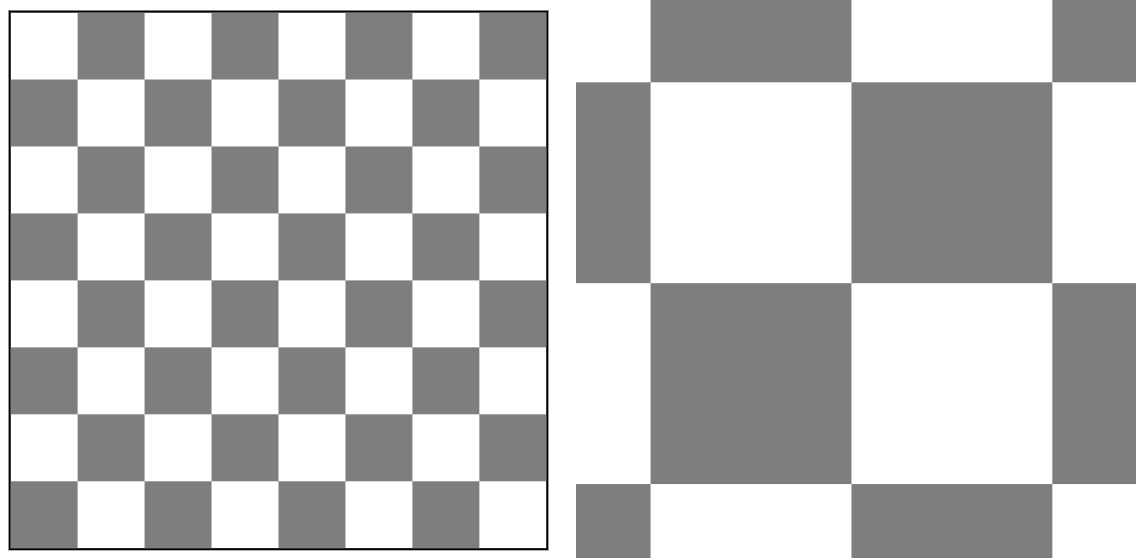
Left, the full canvas; right, a detail of the centre.
A WebGL 2 fragment shader for this pattern:

```glsl
#version 300 es
precision highp float;
// An eight by eight checkerboard of grey and white squares in a thin black frame.
// Two alternating square waves are multiplied for the squares; a box distance
// gives the frame. Lengths are fractions of the canvas height.

uniform vec2 u_resolution;
out vec4 fragColor;

const vec3 WHITE = vec3(1.0);
const vec3 GREY = vec3(0.494);
const vec3 BLACK = vec3(0.0);

const vec2 BOARD_CENTRE = vec2(0.4973, 0.4975); // fraction of each canvas side
const float CELLS = 8.0;
const float CELL_SIZE = 0.12;
const float FRAME_WIDTH = 0.0037;

// Signed distance to a square of the given half side.
float squareDistance(vec2 p, float halfSide) {
    vec2 d = abs(p) - halfSide;
    return length(max(d, 0.0)) + min(max(d.x, d.y), 0.0);
}

// Share of a pixel lying inside a shape at signed distance d.
float coverage(float d, float pixel) {
    return clamp(0.5 - d / pixel, 0.0, 1.0);
}

// Smoothed square waves from -1 to 1, changing sign at each cell edge.
vec2 cellWave(vec2 p, float cell, float pixel) {
    vec2 edgeDistance = 0.5 - abs(mod(p / cell + 0.5, 2.0) - 1.0);
    return clamp(2.0 * edgeDistance * cell / pixel, -1.0, 1.0);
}

// Amount of the darker square colour at p, from 0 to 1.
float checker(vec2 p, float cell, float pixel) {
    vec2 wave = cellWave(p, cell, pixel);
    return 0.5 + 0.5 * wave.x * wave.y;
}

void main() {
    float pixel = 1.0 / u_resolution.y;
    vec2 p = (gl_FragCoord.xy - BOARD_CENTRE * u_resolution) * pixel;
    float halfBoard = 0.5 * CELLS * CELL_SIZE;

    // Squares
    vec3 squares = mix(WHITE, GREY, checker(p, CELL_SIZE, pixel));

    // Frame behind the board, on a white ground
    float framed = coverage(squareDistance(p, halfBoard + FRAME_WIDTH), pixel);
    float board = coverage(squareDistance(p, halfBoard), pixel);
    vec3 colour = mix(WHITE, BLACK, framed);
    colour = mix(colour, squares, board);

    fragColor = vec4(colour, 1.0);
}
```
